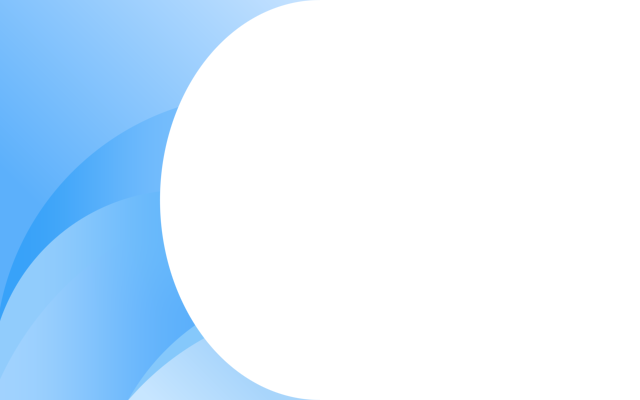
Write a Shadertoy shader that draws this background.

```glsl
// Layered blue arcs on the left beside a large white half-ellipse panel.

// Antialiased coverage of a disc
float disc(vec2 p, vec2 center, float radius) {
    float soft = 0.75 / iResolution.y;
    return smoothstep(soft, -soft, length(p - center) - radius);
}

// Antialiased coverage of an ellipse, using a first-order distance
float ellipse(vec2 p, vec2 center, vec2 radii) {
    vec2 q = (p - center) / radii;
    float k = length(q);
    float dist = k * (k - 1.0) / max(length(q / radii), 0.001);
    float soft = 0.75 / iResolution.y;
    return smoothstep(soft, -soft, dist);
}

void mainImage(out vec4 fragColor, in vec2 fragCoord) {
    // Canvas is 1.6 wide and 1 high
    vec2 p = fragCoord / iResolution.xy * vec2(1.6, 1.0);

    // Diagonal sky gradient
    float diagonal = clamp((p.x + p.y - 0.58) / 1.21, 0.0, 1.0);
    vec3 color = mix(vec3(0.36, 0.69, 0.985), vec3(0.78, 0.89, 1.0), diagonal);

    // Deep blue outer arc
    vec3 deepBlue = mix(vec3(0.22, 0.635, 0.975), vec3(0.46, 0.74, 0.99),
                        smoothstep(0.04, 0.46, p.x));
    color = mix(color, deepBlue, disc(p, vec2(0.648, 0.104), 0.66));

    // Pale middle arc
    vec3 paleBlue = mix(vec3(0.57, 0.80, 0.99), vec3(0.40, 0.72, 0.985),
                        smoothstep(0.08, 0.44, p.x));
    color = mix(color, paleBlue, disc(p, vec2(0.458, 0.041), 0.484));

    // Inner arc, whose edge melts into the middle one
    vec3 innerBlue = mix(vec3(0.63, 0.825, 0.995), vec3(0.36, 0.69, 0.985),
                         smoothstep(0.0, 0.5, p.x));
    float melt = 1.0 - smoothstep(0.2, 0.34, p.x) * smoothstep(0.2, 0.4, p.y);
    color = mix(color, innerBlue, melt * disc(p, vec2(0.721, -0.281), 0.794));

    // Two petals rising from the lower edge
    color = mix(color, vec3(0.52, 0.785, 0.985), disc(p, vec2(0.815, -0.275), 0.566));
    float petalShade = clamp((p.x + p.y - 0.38) / 0.3, 0.0, 1.0);
    vec3 petal = mix(vec3(0.78, 0.90, 1.0), vec3(0.66, 0.835, 0.985), petalShade);
    color = mix(color, petal, disc(p, vec2(0.8485, -0.454), 0.696));

    // White panel: half-ellipse with everything to its right
    float panel = max(ellipse(p, vec2(0.8, 0.5), vec2(0.4, 0.5)), step(0.8, p.x));
    color = mix(color, vec3(1.0), panel);

    fragColor = vec4(color, 1.0);
}
```
